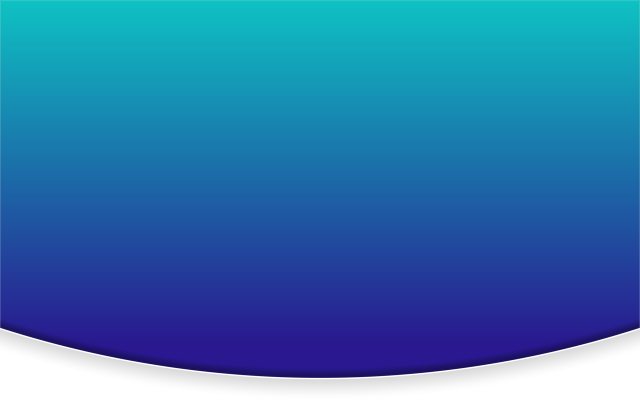
This background is drawn by a WebGL 1 fragment shader. Its source:

```glsl
precision highp float;
// A teal to indigo panel whose lower edge is a wide shallow arc over white.
// One circle distance drives the panel mask, its dark inner rim, the thin
// white outline and the soft grey shadow falling below it.
uniform vec2 u_resolution;

// Signed distance to the large circle that forms the curved edge.
float arcDistance(vec2 p) {
  float radius = 2.606;
  return length(p - vec2(0.0, 0.06 + radius)) - radius;
}

void main() {
  // Height is one unit; x is centred.
  vec2 p = (gl_FragCoord.xy - vec2(0.5 * u_resolution.x, 0.0)) / u_resolution.y;
  float halfWidth = 0.5 * u_resolution.x / u_resolution.y;
  float pixel = 1.0 / u_resolution.y;
  float d = arcDistance(p);

  // Vertical gradient, settling into indigo near the bottom.
  float depth = clamp((1.0 - p.y) / 0.855, 0.0, 1.0);
  vec3 panel = mix(vec3(0.055, 0.76, 0.765), vec3(0.16, 0.095, 0.56), depth);

  // Dark rim just inside the arc.
  float rim = smoothstep(-0.026, -0.002, d);
  panel *= 1.0 - 0.34 * rim;

  // Faint pale hairline along the straight sides.
  float side = min(halfWidth - abs(p.x), 1.0 - p.y);
  panel = mix(panel, vec3(0.85), 0.3 * (1.0 - smoothstep(0.0, 0.003, side)));

  // Soft shadow on the white ground, broken by the white outline.
  float shadow = 1.0 - smoothstep(-0.015, 0.058, d);
  float outline = 1.0 - smoothstep(0.002, 0.002 + 1.2 * pixel, d);
  vec3 ground = vec3(1.0 - 0.18 * shadow * (1.0 - outline));

  float outside = smoothstep(-0.7 * pixel, 0.7 * pixel, d);
  gl_FragColor = vec4(mix(panel, ground, outside), 1.0);
}
```
